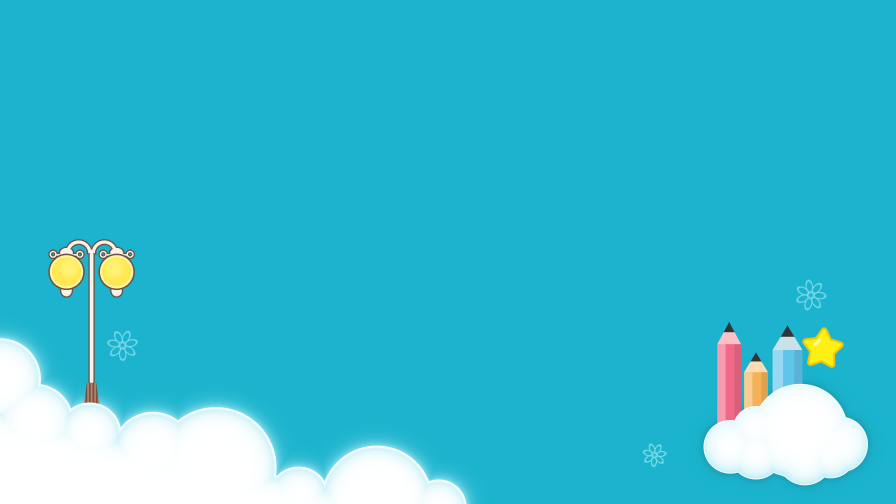
Write a Shadertoy shader that draws this background.

```glsl
const float GRID_HEIGHT = 432.0; // canvas height in design units
const vec3 SKY = vec3(0.104, 0.702, 0.803);
const vec3 CLOUD_TINT = vec3(0.77, 0.94, 0.97);
const vec3 BROWN = vec3(0.43, 0.31, 0.26);
const vec3 LAMP_YELLOW = vec3(1.0, 0.91, 0.33);

float fill(float d, float unit) { return clamp(0.5 - d / unit, 0.0, 1.0); }

void paint(inout vec3 color, vec3 ink, float d, float unit) {
    color = mix(color, ink, fill(d, unit));
}

float box(vec2 p, vec2 halfSize) {
    vec2 q = abs(p) - halfSize;
    return length(max(q, 0.0)) + min(max(q.x, q.y), 0.0);
}

float ellipse(vec2 p, vec2 radii) {
    return (length(p / radii) - 1.0) * min(radii.x, radii.y);
}

vec2 rotate(vec2 p, float a) {
    return vec2(cos(a) * p.x - sin(a) * p.y, sin(a) * p.x + cos(a) * p.y);
}

// Union of puffs: centre in xy, radius in z
float puffs(vec2 p, vec3 circles[8]) {
    float d = 1e4;
    for (int i = 0; i < 8; i++) d = min(d, length(p - circles[i].xy) - circles[i].z);
    return d;
}

void paintCloud(inout vec3 color, float d, float rim, float depth, float tint, float unit) {
    float shade = tint * exp(-max(-d - rim, 0.0) / depth) * smoothstep(0.0, rim, -d);
    paint(color, mix(vec3(1.0), CLOUD_TINT, shade), d, unit);
}

float star(vec2 p, float radius, float inner) {
    float sector = 6.2831853 / 5.0;
    float a = abs(mod(atan(p.x, p.y) + 0.5 * sector, sector) - 0.5 * sector);
    vec2 q = length(p) * vec2(sin(a), cos(a));
    vec2 tip = vec2(0.0, radius);
    vec2 edge = inner * vec2(sin(0.5 * sector), cos(0.5 * sector)) - tip;
    vec2 r = q - tip;
    float side = sign(r.y * edge.x - r.x * edge.y);
    return side * length(r - edge * clamp(dot(r, edge) / dot(edge, edge), 0.0, 1.0));
}

// Ring of outlined petals
float flower(vec2 p, float radius, float turn) {
    float sector = 6.2831853 / 7.0;
    float a = mod(atan(p.y, p.x) + turn, sector) - 0.5 * sector;
    vec2 q = length(p) * vec2(cos(a), sin(a));
    return abs(ellipse(q - vec2(0.6 * radius, 0.0), radius * vec2(0.4, 0.22))) - 0.45;
}

void paintPencil(inout vec3 color, vec2 p, float halfWidth, float cone, float len, vec3 hue, float unit) {
    float d = max(abs(p.x) - halfWidth * min(-p.y / cone, 1.0), -len - p.y);
    float across = p.x / halfWidth;
    vec3 ink = mix(hue, vec3(1.0), 0.34 * fill((across + 0.3) * halfWidth, unit));
    ink *= 1.0 - 0.09 * fill((0.45 - across) * halfWidth, unit);
    vec3 wood = mix(hue, vec3(1.0, 0.95, 0.9), 0.65);
    paint(ink, wood, -cone - p.y, unit);
    paint(ink, vec3(0.2, 0.2, 0.22), -0.46 * cone - p.y, unit);
    paint(color, ink, d, unit);
}

void paintLamp(inout vec3 color, vec2 p, float unit) {
    vec2 m = vec2(abs(p.x), p.y);
    vec2 g = m - vec2(21.5, 199.0);
    // Pole, arched arms, curls and globe fittings
    float frame = box(p - vec2(0.0, 158.0), vec2(1.6, 60.0));
    vec2 arch = m - vec2(11.0, 215.0);
    frame = min(frame, max(abs(length(arch) - 9.5) - 1.4, -arch.y));
    vec2 curl = vec2(abs(g.x) - 11.5, g.y - 15.0);
    frame = min(frame, abs(length(curl) - 2.4) - 0.6);
    frame = min(frame, box(g - vec2(0.0, 14.5), vec2(9.0, 0.7)));
    frame = min(frame, ellipse(g - vec2(0.0, 16.0), vec2(5.5, 4.5)));
    frame = min(frame, ellipse(g + vec2(0.0, 16.0), vec2(4.5, 5.0)));
    paint(color, BROWN, frame - 1.1, unit);
    paint(color, vec3(0.98, 0.95, 0.91), frame, unit);
    // Globe
    float globe = length(g);
    paint(color, BROWN, globe - 15.6, unit);
    paint(color, vec3(1.0, 0.96, 0.65), globe - 14.3, unit);
    paint(color, LAMP_YELLOW, globe - 12.5, unit);
    paint(color, vec3(1.0, 0.95, 0.45), length(g - vec2(-2.0, 3.0)) - 7.0, 5.0);
    // Fluted foot
    float foot = max(m.x - mix(7.0, 4.0, (p.y - 84.0) / 20.0), abs(p.y - 94.0) - 10.0);
    float flute = 0.5 + 0.5 * cos(p.x * 2.1);
    paint(color, mix(BROWN, vec3(0.72, 0.53, 0.44), flute), foot, unit);
}

void mainImage(out vec4 fragColor, in vec2 fragCoord) {
    float unit = GRID_HEIGHT / iResolution.y;
    vec2 p = fragCoord * unit;
    vec3 color = SKY;

    // Cloud outlines
    float bank = puffs(p, vec3[8](vec3(0, 107, 35), vec3(30, 70, 33), vec3(77, 60, 27), vec3(131, 44, 35),
        vec3(185, 31, 52), vec3(256, 6, 26), vec3(323, 2, 48), vec3(376, -3, 24)));
    bank = min(bank, (p.y - 80.0 + 0.234 * p.x) / 1.027);
    float island = puffs(p, vec3[8](vec3(626, 49, 23), vec3(648, 64, 20), vec3(686, 62, 41), vec3(720, 51, 24),
        vec3(648, 44, 23), vec3(690, 40, 24), vec3(675, 52, 28), vec3(712, 44, 22)));

    // Glow and soft shadow
    color = mix(color, vec3(0.8, 0.97, 1.0), 0.6 * exp(-max(bank, 0.0) / 5.0));
    color *= 1.0 - 0.12 * exp(-max(island, 0.0) / 3.0);

    // Flowers
    float petals = min(flower(p - vec2(105, 136), 12.5, 0.2), flower(p - vec2(695, 179), 12.5, 0.5));
    petals = min(petals, flower(p - vec2(561, 42), 9.5, 0.3));
    color = mix(color, vec3(0.62, 0.91, 0.95), 0.75 * fill(petals, unit));

    paintLamp(color, p - vec2(78.5, 0.0), unit);
    paintCloud(color, bank, 3.0, 5.0, 0.75, unit);

    // Pencils
    paintPencil(color, p - vec2(625, 156), 10.2, 19.0, 88.0, vec3(0.94, 0.41, 0.53), unit);
    paintPencil(color, p - vec2(648, 130), 10.2, 17.0, 65.0, vec3(0.96, 0.7, 0.35), unit);
    paintPencil(color, p - vec2(675, 153), 12.8, 21.0, 75.0, vec3(0.38, 0.77, 0.92), unit);

    // Star
    vec2 s = rotate(p - vec2(705, 133), 0.09);
    float starEdge = star(s, 15.5, 8.5) - 3.0;
    paint(color, vec3(0.91, 0.77, 0.08), starEdge, unit);
    paint(color, vec3(1.0, 0.94, 0.08), starEdge + 1.8, 1.5);
    paint(color, vec3(1.0, 0.99, 0.7), ellipse(rotate(s - vec2(-5, 5), 0.7), vec2(1.3, 4.0)), unit);

    // Island cloud, deeper tint below
    float tint = mix(1.0, 0.35, smoothstep(25.0, 85.0, p.y));
    paintCloud(color, island, 1.5, 6.0, tint, unit);
    fragColor = vec4(color, 1.0);
}
```
